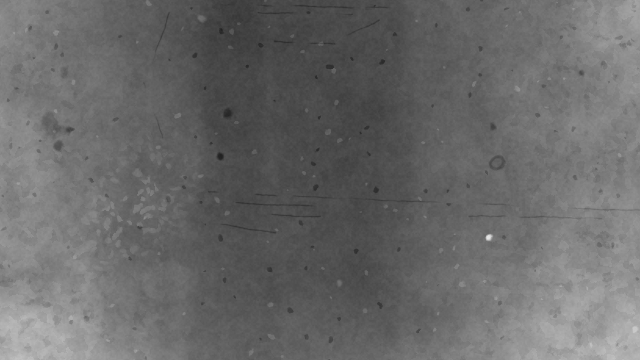
A Shadertoy shader for this texture:

```glsl
// Weathered grey concrete: a dark central band fading to pale, worn corners.
// Layered value noise and cellular flakes give the grain; thin warped segments
// draw the cracks, and noisy discs draw the pits and chips.

const float DARK_TONE = 0.29;
const float SIDE_LIFT = 0.185;
const float BAND_CENTRE = 0.84;
const float FOOT_LIFT = 0.10;
const float MOTTLE = 0.15;
const float FLAKE_CONTRAST = 0.032;
const float GRAIN = 0.028;
const float CRACK_WIDTH = 0.0014;
const float CRACK_DEPTH = 0.10;

// Start and end of each crack, in canvas heights.
const vec4 CRACKS[12] = vec4[12](
    vec4(0.58, 0.465, 1.78, 0.414), vec4(0.655, 0.435, 0.926, 0.424),
    vec4(0.692, 0.407, 0.89, 0.398), vec4(1.30, 0.40, 1.67, 0.393),
    vec4(0.58, 0.988, 1.12, 0.977), vec4(0.718, 0.965, 0.98, 0.961),
    vec4(0.764, 0.884, 0.93, 0.877), vec4(0.926, 0.884, 1.053, 0.942),
    vec4(0.47, 0.965, 0.424, 0.826), vec4(0.424, 0.826, 0.398, 0.768),
    vec4(0.398, 0.768, 0.451, 0.618), vec4(0.544, 0.387, 0.764, 0.352));

// Centre, radius and change of tone of each large pit or chip.
const vec4 SPOTS[11] = vec4[11](
    vec4(0.144, 0.653, 0.038, -0.09), vec4(0.163, 0.595, 0.014, -0.14),
    vec4(0.19, 0.641, 0.010, -0.14), vec4(0.632, 0.685, 0.016, -0.11),
    vec4(0.609, 0.565, 0.011, -0.18), vec4(1.366, 0.648, 0.010, -0.12),
    vec4(1.361, 0.340, 0.010, 0.45), vec4(0.18, 0.803, 0.017, -0.07),
    vec4(1.618, 0.796, 0.011, -0.13), vec4(0.56, 0.947, 0.012, 0.12),
    vec4(0.942, 0.215, 0.009, 0.11));

float hash(vec2 p) {
    vec3 q = fract(vec3(p.xyx) * 0.1031);
    q += dot(q, q.yzx + 33.33);
    return fract((q.x + q.y) * q.z);
}

float noise(vec2 p) {
    vec2 i = floor(p), f = fract(p);
    f = f * f * (3.0 - 2.0 * f);
    return mix(mix(hash(i), hash(i + vec2(1, 0)), f.x),
               mix(hash(i + vec2(0, 1)), hash(i + vec2(1, 1)), f.x), f.y);
}

float fbm(vec2 p) {
    float sum = 0.0, amp = 0.5;
    for (int i = 0; i < 5; i++) {
        sum += amp * noise(p);
        p = mat2(1.6, 1.2, -1.2, 1.6) * p + 17.0;
        amp *= 0.5;
    }
    return sum;
}

// Nearest distance, gap to the second nearest, random value of the cell.
vec3 cells(vec2 p) {
    vec2 base = floor(p);
    float first = 9.0, second = 9.0, id = 0.0;
    for (int y = -1; y <= 1; y++)
    for (int x = -1; x <= 1; x++) {
        vec2 c = base + vec2(x, y);
        float d = length(c + vec2(hash(c), hash(c + 71.0)) - p);
        if (d < first) { second = first; first = d; id = hash(c + 139.0); }
        else second = min(second, d);
    }
    return vec3(first, second - first, id);
}

float glow(vec2 p, vec2 centre, vec2 size) {
    vec2 d = (p - centre) / size;
    return exp(-dot(d, d));
}

float segment(vec2 p, vec2 a, vec2 b) {
    vec2 ab = b - a;
    return length(p - a - ab * clamp(dot(p - a, ab) / dot(ab, ab), 0.0, 1.0));
}

// Broad light and shade of the wall.
float wallTone(vec2 p) {
    float tone = DARK_TONE + SIDE_LIFT * smoothstep(0.12, 0.92, abs(p.x - BAND_CENTRE));
    tone += 0.025 * smoothstep(1.09, 1.13, p.x) + FOOT_LIFT * exp(-p.y / 0.2);
    tone += 0.03 * smoothstep(0.59, 0.53, p.x) * smoothstep(0.25, 0.5, p.y);
    tone += 0.13 * glow(p, vec2(0.06, 0.04), vec2(0.32, 0.25));
    tone += 0.13 * glow(p, vec2(1.75, 0.04), vec2(0.30, 0.22));
    tone += 0.07 * glow(p, vec2(1.78, 0.92), vec2(0.14, 0.22));
    return tone - 0.035 * glow(p, vec2(0.45, 1.0), vec2(0.4, 0.2));
}

void mainImage(out vec4 fragColor, in vec2 fragCoord) {
    vec2 p = fragCoord / iResolution.y;
    float px = 1.0 / iResolution.y;
    vec2 warp = vec2(fbm(p * 30.0), fbm(p * 30.0 + 50.0)) - 0.5;
    float tone = wallTone(p);

    // Mottling, faint vertical streaks, flakes and grain
    float wear = smoothstep(0.32, 0.6, tone);
    tone += MOTTLE * (0.45 + wear) * (fbm(p * 9.0 + 3.0) - 0.48);
    tone += 0.025 * (noise(vec2(p.x * 24.0, p.y * 1.5)) - 0.5);
    vec3 flake = cells(p * 46.0 + warp * 1.8);
    tone += FLAKE_CONTRAST * (flake.z - 0.5) * (0.6 + wear);
    tone += GRAIN * (noise(p * 230.0) + noise(p * 110.0 + 9.0) - 1.0);

    // Pale chips drifting down the left, and one smooth repair
    float drift = glow(p, vec2(0.38 + 0.35 * (p.y - 0.43), 0.43), vec2(0.12, 0.16));
    float chip = smoothstep(0.48, 0.25, flake.x) * step(0.6, flake.z);
    tone += 0.085 * drift * chip;
    float repair = length((p - vec2(0.47, 0.215) + warp * 0.025) / vec2(0.08, 0.055));
    tone += 0.03 * smoothstep(1.1, 0.85, repair);

    // Small scattered pits and bright specks, denser on the worn sides
    vec3 pit = cells(p * 26.0 + warp * 0.7 + 40.0);
    float size = 0.05 + 0.13 * fract(pit.z * 57.0);
    float dot1 = smoothstep(size + 26.0 * px, size - 0.04, pit.x);
    tone += dot1 * (0.09 * step(0.93, pit.z) - 0.10 * step(pit.z, 0.11 + 0.05 * wear));
    float rough = wear + glow(p, vec2(1.74, 0.9), vec2(0.08, 0.13));
    tone -= 0.05 * rough * smoothstep(0.62, 0.72, fbm(p * 38.0 + 80.0));

    // Large pits, chips and one ringed hollow
    for (int i = 0; i < 11; i++) {
        vec4 s = SPOTS[i];
        float d = length(p - s.xy + warp * s.z * 1.8) - s.z * 0.85;
        tone += s.w * smoothstep(px + s.z * 0.2, -px - s.z * 0.2, d);
    }
    float hollow = length(p - vec2(1.38, 0.547) + warp * 0.015);
    tone -= 0.09 * smoothstep(0.004 + px, 0.001, abs(hollow - 0.017));
    tone -= 0.04 * smoothstep(0.019, 0.012, hollow);

    // Broken hairline cracks
    for (int i = 0; i < 12; i++) {
        vec4 c = CRACKS[i];
        float d = segment(p + warp * 0.009, c.xy, c.zw);
        float broken = smoothstep(0.28, 0.6, noise(p * 19.0 + float(i) * 7.0));
        tone -= CRACK_DEPTH * broken * smoothstep(CRACK_WIDTH + px, CRACK_WIDTH - px, d);
    }
    fragColor = vec4(vec3(clamp(tone, 0.0, 1.0)), 1.0);
}
```
